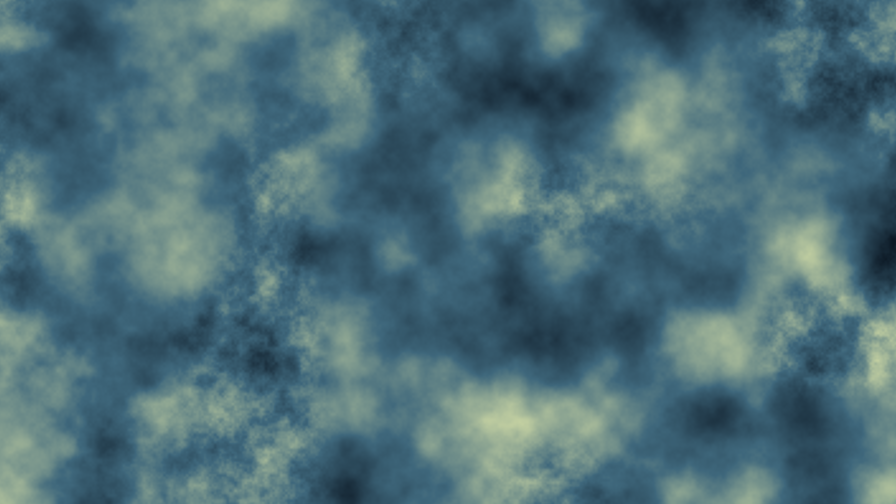
Give the GLSL for this texture, as a Shadertoy shader.

```glsl
// Soft cloudy mottling: pale sage patches over deep slate blue, with a few crinkled spots.

float hash(vec2 cell) {
    uvec2 q = uvec2(ivec2(cell)) * uvec2(1597334673u, 3812015801u);
    uint h = (q.x ^ q.y) * 1597334673u;
    h = (h ^ (h >> 15)) * 2246822519u;
    return float((h ^ (h >> 13)) >> 8) / 16777216.0;
}

// Value noise on a unit lattice
float noise(vec2 p) {
    vec2 cell = floor(p), f = fract(p);
    vec2 s = f * f * (3.0 - 2.0 * f);
    return mix(mix(hash(cell), hash(cell + vec2(1, 0)), s.x),
               mix(hash(cell + vec2(0, 1)), hash(cell + vec2(1, 1)), s.x), s.y);
}

// Fractal noise with zero mean and unit deviation for any gain
float clouds(vec2 p, float gain) {
    float sum = 0.0, power = 0.0, amplitude = 1.0;
    for (int octave = 0; octave < 6; octave++) {
        sum += amplitude * (noise(p) - 0.5);
        power += amplitude * amplitude;
        amplitude *= gain;
        p = p * 2.0 + vec2(17.3, 9.7);
    }
    return sum / (0.2145 * sqrt(power));
}

// Steep ramp to sage above the knee, gentle fade to dark slate below it
vec3 palette(float level) {
    vec3 slate = vec3(0.245, 0.405, 0.485);
    float t = level + 0.1;
    vec3 light = vec3(0.170, 0.134, 0.048) * max(t, 0.0);
    vec3 shade = vec3(0.060, 0.094, 0.104) * min(t, 0.0);
    return clamp(slate + light + shade, 0.0, 1.0);
}

void mainImage(out vec4 fragColor, in vec2 fragCoord) {
    vec2 uv = fragCoord / iResolution.y;
    vec2 p = uv * 6.2 + vec2(40.0, 23.0);

    // Fine detail grows stronger in scattered patches
    float crinkle = smoothstep(0.55, 0.9, noise(p * 0.6 + 71.0));
    float level = clouds(p, mix(0.47, 0.66, crinkle));

    fragColor = vec4(palette(level), 1.0);
}
```
